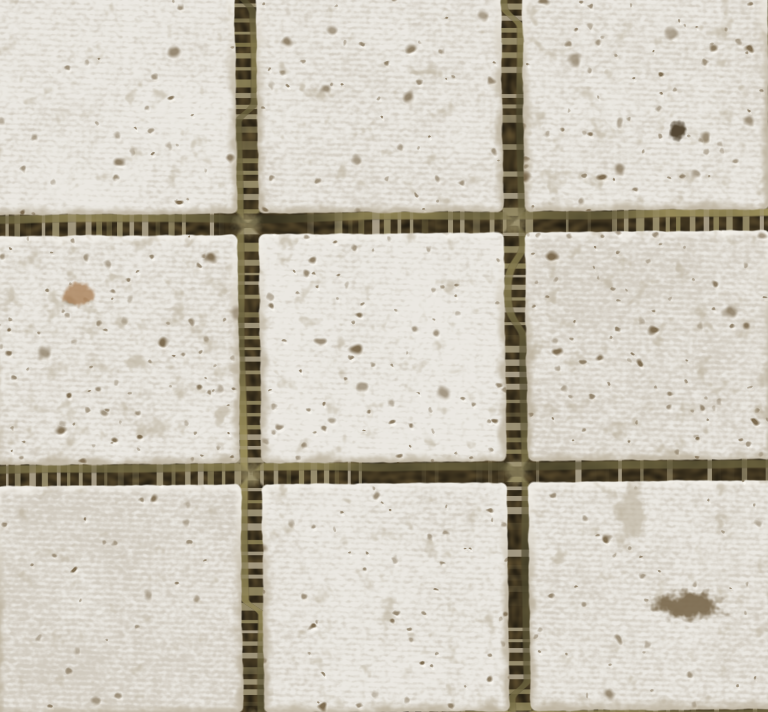
Give the GLSL for this texture, as a WebGL 1 fragment shader.

```glsl
precision highp float;
uniform vec2 u_resolution;

const vec2 PITCH = vec2(0.374, 0.351);
const vec2 FIRST_JOINT = vec2(0.3505, 0.336);
const float JOINT_HALF = 0.0148;
const vec3 CHALK = vec3(0.92, 0.91, 0.885);
const vec3 STONE = vec3(0.82, 0.795, 0.75);
const vec3 SAND = vec3(0.73, 0.69, 0.61);
const vec3 PIT = vec3(0.47, 0.40, 0.29);
const vec3 CLAY = vec3(0.68, 0.53, 0.38);
const vec3 OLIVE = vec3(0.56, 0.52, 0.33);
const vec3 GAP = vec3(0.24, 0.20, 0.12);

vec2 hash2(vec2 p) {
  vec2 k = vec2(dot(p, vec2(127.1, 311.7)), dot(p, vec2(269.5, 183.3)));
  return fract(sin(k) * 43758.55);
}

float gradientNoise(vec2 p) {
  vec2 i = floor(p), f = fract(p), e = vec2(1.0, 0.0);
  vec2 w = f * f * (3.0 - 2.0 * f);
  float a = dot(hash2(i) - 0.5, f), b = dot(hash2(i + e) - 0.5, f - e);
  float c = dot(hash2(i + e.yx) - 0.5, f - e.yx), d = dot(hash2(i + 1.0) - 0.5, f - 1.0);
  return 2.0 * mix(mix(a, b, w.x), mix(c, d, w.x), w.y);
}

float fbm(vec2 p) {
  return 0.6 * gradientNoise(p) + 0.35 * gradientNoise(p * 2.1 + 7.3) + 0.2 * gradientNoise(p * 4.4 + 3.1);
}

float roundedBox(vec2 p, vec2 halfSize, float radius) {
  vec2 q = abs(p) - halfSize + radius;
  return length(max(q, 0.0)) + min(max(q.x, q.y), 0.0) - radius;
}

// Entry of a 3 x 3 layout: columns left to right, rows upward
float perTile(mat3 layout, vec2 tile) {
  vec3 steps = vec3(0.0, 1.0, 2.0);
  return dot(1.0 - min(abs(tile.y - steps), 1.0), layout * (1.0 - min(abs(tile.x - steps), 1.0)));
}

// Scattered ragged pits of varied size and strength
float pits(vec2 p, float scale, float density) {
  vec2 u = p * scale;
  u += 0.16 * vec2(gradientNoise(u * 3.0), gradientNoise(u * 3.0 + 19.0));
  float depth = 0.0;
  for (int k = 0; k < 9; k++) {
    vec2 id = floor(u) + vec2(mod(float(k), 3.0), floor(float(k) / 3.0)) - 1.0;
    vec2 rnd = hash2(id + scale);
    vec2 v = (u - id - hash2(id + 41.7)) * vec2(1.0, mix(0.8, 1.4, rnd.y));
    float size = mix(0.13, 0.30, rnd.x * rnd.x);
    float strength = step(hash2(id + 83.1).x, density) * mix(0.45, 1.1, rnd.y);
    depth = max(depth, strength * (1.0 - smoothstep(0.25 * size, size, length(v))));
  }
  return depth;
}

float allPits(vec2 p, float wear) {
  return max(pits(p, 23.0, wear * 0.36), pits(p, 44.0, wear * 0.32 + 0.04) * 0.75);
}

float hollow(vec2 p, vec2 centre, vec2 size) {
  return 1.0 - smoothstep(0.5, 1.0, length((p - centre) / size) + 1.1 * fbm(p * 42.0));
}

// Mesh backing: long strand and uneven cross threads, sparse where threadiness is low
vec3 meshJoint(float across, float along, float strandSide, float threadiness, float seed) {
  float drift = gradientNoise(vec2(along * 7.0, seed + 0.4));
  float t = along * 56.0 + 0.8 * gradientNoise(vec2(along * 20.0, seed + 0.3));
  vec2 rnd = hash2(vec2(floor(t), seed));
  float apart = abs(fract(t) - 0.5 - 0.2 * (rnd.x - 0.5));
  float thread = 1.0 - smoothstep(0.0, 0.12, apart - mix(0.06, 0.22, rnd.y));
  thread *= smoothstep(0.0, 0.5, threadiness + 1.2 * drift + rnd.x - 0.5);
  float strand = 1.0 - smoothstep(0.25, 0.5, abs(across - strandSide - 0.3 * drift));
  vec3 col = GAP * (1.0 + 0.9 * gradientNoise(vec2(along * 60.0, across * 1.5 + seed)));
  col = mix(col, OLIVE * (0.85 + 0.8 * drift), strand * 0.8);
  return mix(col, mix(OLIVE, SAND, rnd.x), thread * mix(0.85, 0.3, strand));
}

vec3 stoneTile(vec2 p, vec2 tile, vec2 local, float edge) {
  float wear = perTile(mat3(0.15, 1.0, 0.4, 0.6, 0.65, 0.4, 0.3, 0.7, 0.75), tile);
  float pale = perTile(mat3(0.35, 0.6, 0.75, 0.7, 0.85, 0.6, 0.55, 0.4, 0.6), tile);
  // Mottling, grain and fine horizontal ribbing
  float tone = pale + 0.55 * fbm(p * 9.0) + 0.8 * fbm(p * vec2(75.0, 100.0));
  tone += 0.16 * sin(6.2832 * (p.y * 134.0 + p.x * 4.0)) + 0.7 * gradientNoise(p * vec2(150.0, 190.0));
  vec3 col = mix(STONE, CHALK, smoothstep(-0.15, 1.0, tone));
  // Worn rim: sandy below, bright above
  float rim = smoothstep(-0.014, 0.0, edge + 0.018 * fbm(p * 30.0));
  col = mix(col, mix(SAND, CHALK * 1.04, smoothstep(-0.02, 0.17, local.y)), rim * 0.8);
  // Pits with a lit lower lip, and faint stains
  float depth = allPits(p, wear);
  col += 0.06 * max(allPits(p + vec2(-0.002, 0.004), wear) - depth, 0.0);
  col = mix(col, SAND, 0.6 * smoothstep(0.15, 0.45, fbm(p * 34.0) + 0.1 * wear));
  col = mix(col, PIT, min(depth, 1.0) * 0.95);
  // Larger hollows
  col = mix(col, SAND, 0.6 * hollow(p, vec2(0.885, 0.277), vec2(0.026, 0.05)));
  col = mix(col, CLAY, 0.85 * hollow(p, vec2(0.112, 0.588), vec2(0.026, 0.022)));
  col = mix(col, PIT, 0.9 * hollow(p, vec2(0.969, 0.150), vec2(0.062, 0.022)));
  return mix(col, PIT * 0.7, hollow(p, vec2(0.952, 0.817), vec2(0.015)));
}

void main() {
  vec2 p = gl_FragCoord.xy / u_resolution.y;
  float blur = 0.0008 + 0.6 / u_resolution.y;
  // Slightly skewed grid with joints on whole numbers
  vec2 skew = vec2(0.012 * (p.y - 0.5), -0.008 * (p.x - 0.54));
  vec2 grid = (p + skew - FIRST_JOINT) / PITCH + 1.0;
  vec2 nearest = floor(grid + 0.5);
  vec2 local = (fract(grid) - 0.5) * PITCH;
  vec2 offset = (grid - nearest) * PITCH;
  float edge = roundedBox(local, PITCH * 0.5 - JOINT_HALF, 0.009) + 0.004 * fbm(p * 28.0);
  // Joints, with pale knots where they cross
  float side = mix(0.8, -0.8, smoothstep(-0.05, 0.05, gradientNoise(vec2(p.y * 4.0, nearest.x + 0.4))));
  vec3 upright = meshJoint(offset.x / JOINT_HALF, p.y, side, 0.75, nearest.x);
  vec3 level = meshJoint(offset.y / JOINT_HALF, p.x, 0.6, 0.4, nearest.y + 11.0);
  vec3 joint = mix(level, upright, smoothstep(-0.004, 0.004, abs(offset.y) - abs(offset.x)));
  float knot = 1.0 - smoothstep(0.006, 0.024, length(offset) + 0.012 * fbm(p * 60.0));
  joint = mix(joint, mix(OLIVE, SAND, 0.3), knot * 0.65);
  vec3 stone = stoneTile(p, floor(grid), local, edge);
  gl_FragColor = vec4(mix(stone, joint, smoothstep(-blur, blur, edge)), 1.0);
}
```
